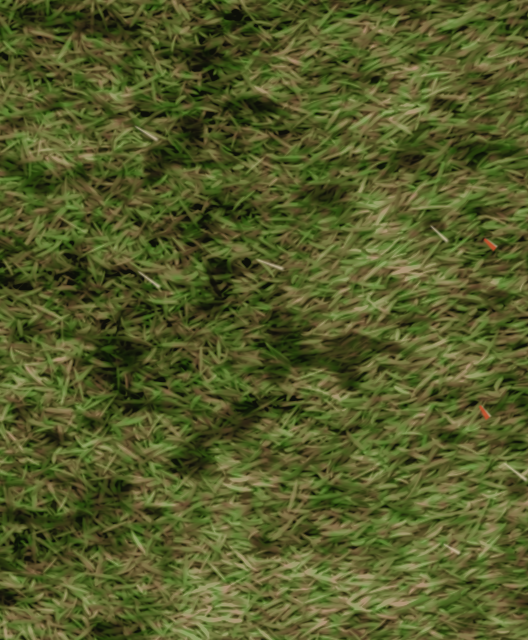
This texture is drawn by a WebGL 1 fragment shader. Its source:

```glsl
precision highp float;
// Draws a sunlit lawn of short, matted grass blades with dark gaps and a few dry straws.

uniform vec2 u_resolution;

const int LAYERS = 16;
const int STRAWS = 8;
const float CELL = 0.034;          // blade grid spacing, canvas heights
const float MIN_LENGTH = 0.010;    // half lengths of blades
const float MAX_LENGTH = 0.034;
const float BLADE_WIDTH = 0.0028;  // half width
const float SOFTNESS = 0.0026;
const float OPACITY = 0.85;
const float SHADOW = 0.27;
const float MEAN_TONE = 0.69;
const float TONE_SPREAD = 0.66;
const float PATCH_CONTRAST = 1.05;

const vec3 GAP = vec3(0.05, 0.06, 0.03);
const vec3 SHADE = vec3(0.20, 0.24, 0.07);
const vec3 GRASS = vec3(0.33, 0.365, 0.15);
const vec3 LIT = vec3(0.45, 0.49, 0.25);
const vec3 PALE = vec3(0.62, 0.62, 0.43);
const vec3 STRAW = vec3(0.80, 0.75, 0.64);
const vec3 DEAD_LEAF = vec3(0.80, 0.32, 0.18);
const vec3 WARM_SHIFT = vec3(0.070, -0.030, 0.040);

vec4 hash4(vec2 p) {
  vec4 q = fract(p.xyxy * vec4(0.1031, 0.1030, 0.0973, 0.1099));
  q += dot(q, q.wzxy + 33.33);
  return fract((q.xxyz + q.yzzw) * q.zywx);
}

float noise(vec2 p) {
  vec2 i = floor(p);
  vec2 f = fract(p);
  f = f * f * (3.0 - 2.0 * f);
  float low = mix(hash4(i).x, hash4(i + vec2(1.0, 0.0)).x, f.x);
  float high = mix(hash4(i + vec2(0.0, 1.0)).x, hash4(i + 1.0).x, f.x);
  return mix(low, high, f.y);
}

vec2 rotate(vec2 p, float angle) {
  float c = cos(angle);
  float s = sin(angle);
  return vec2(c * p.x + s * p.y, c * p.y - s * p.x);
}

// Patches of light and shade from wide areas down to single tufts.
float clump(vec2 p) {
  vec2 warped = p + 0.03 * vec2(noise(p * 19.0), noise(p * 19.0 + 57.0));
  return 0.30 * (noise(p * vec2(4.0, 6.0) + 3.7) - 0.5)
       + 0.34 * (noise(warped * vec2(13.0, 20.0) + 41.3) - 0.5)
       + 0.40 * (noise(rotate(warped, -0.15) * vec2(27.0, 48.0) + 23.9) - 0.5);
}

// Local lie of the grass: combed on the right, more tangled on the left.
float lie(vec2 p, vec4 rnd) {
  float spread = mix(1.8, 1.0, smoothstep(0.1, 0.7, p.x));
  float comb = 0.9 * (noise(p * 3.2 + 8.1) - 0.5) + 0.3 * (p.y - 0.55);
  return comb + spread * (rnd.x + rnd.y + rnd.z - 1.5) * 0.8;
}

// Paints one blade: state.x is the tone, state.y the warmth.
void paintBlade(inout vec2 state, vec2 p, vec2 centre, vec4 rnd, vec4 look, float patchTone) {
  float halfLength = mix(MIN_LENGTH, MAX_LENGTH, rnd.w);
  vec2 local = rotate(p - centre, lie(centre, look));
  float along = local.x / halfLength;
  float across = local.y + (rnd.z - 0.5) * 0.008 * along * along;
  float width = BLADE_WIDTH * mix(0.55, 1.4, look.w) * max(1.0 - 0.75 * along * along, 0.0);
  float ends = 1.0 - smoothstep(0.6, 1.0, abs(along));
  float shadow = ends * (1.0 - smoothstep(0.0, width + 0.005, abs(across + 0.003)));
  float body = ends * (1.0 - smoothstep(width - SOFTNESS, width + SOFTNESS, abs(across)));
  float tone = MEAN_TONE + TONE_SPREAD * (fract(rnd.z * 7.13 + look.y) - 0.5);
  tone += patchTone + 0.16 * along * (look.z - 0.5) + 18.0 * across;
  float warmth = fract(look.x * 11.7 + rnd.w) * 2.0 - 1.0;
  state.x *= 1.0 - SHADOW * shadow;
  state = mix(state, vec2(tone, warmth), body * OPACITY);
}

vec3 grassColour(float tone) {
  vec3 colour = mix(GAP, SHADE, smoothstep(0.0, 0.27, tone));
  colour = mix(colour, GRASS, smoothstep(0.20, 0.50, tone));
  colour = mix(colour, LIT, smoothstep(0.44, 0.75, tone));
  return mix(colour, PALE, smoothstep(0.72, 1.12, tone));
}

void main() {
  vec2 p = gl_FragCoord.xy / u_resolution.y;
  float aspect = u_resolution.x / u_resolution.y;
  float patchTone = PATCH_CONTRAST * clump(p) + 0.08 * (p.x - p.y + 0.1);

  // Matted blades, from the ground up.
  vec2 state = vec2(0.22 + patchTone, 0.0);
  for (int layer = 0; layer < LAYERS; layer++) {
    float id = float(layer);
    vec2 shift = hash4(vec2(id + 5.0, 91.0)).xy;
    vec2 base = floor(p / CELL + shift);
    for (int j = -1; j <= 1; j++) {
      for (int i = -1; i <= 1; i++) {
        vec2 cell = base + vec2(float(i), float(j));
        vec4 rnd = hash4(cell + id * vec2(37.0, 59.0) + 11.0);
        vec4 look = hash4(cell + id * vec2(71.0, 43.0) + 207.0);
        paintBlade(state, p, (cell + rnd.xy - shift) * CELL, rnd, look, patchTone);
      }
    }
  }

  // Fine mottling, deep gaps and uneven warmth.
  float mottle = noise(rotate(p, 0.15) * vec2(80.0, 150.0)) - 0.5;
  float gap = smoothstep(0.68, 0.90, noise(rotate(p, -0.1) * vec2(18.0, 31.0) + 73.0));
  float tone = (state.x + 0.14 * mottle) * (1.0 - 0.6 * gap);
  float warmth = 0.4 * state.y + 1.9 * (noise(p * vec2(65.0, 85.0) + 19.0) - 0.44);
  vec3 colour = grassColour(tone) + WARM_SHIFT * warmth * smoothstep(-0.1, 0.4, tone);

  // Dry straws and a couple of dead leaves.
  for (int k = 0; k < STRAWS; k++) {
    vec4 rnd = hash4(vec2(float(k) * 13.0 + 4.0, 317.0));
    float leaf = 1.0 - step(1.5, float(k));
    vec2 local = rotate(p - rnd.xy * vec2(aspect, 1.0), mix(-0.75, -0.15, rnd.z) - 0.4 * leaf);
    float along = local.x / mix(mix(0.016, 0.028, rnd.w), 0.014, leaf);
    float width = mix(0.0028, 0.0055, leaf) * (0.65 + 0.35 * along);
    float body = 1.0 - smoothstep(width - SOFTNESS, width + SOFTNESS, abs(local.y));
    body *= 1.0 - smoothstep(0.7, 1.0, abs(along));
    vec3 dry = mix(STRAW, mix(DEAD_LEAF, STRAW, smoothstep(0.0, 0.005, local.y)), leaf);
    colour = mix(colour, dry, body * 0.85);
  }
  gl_FragColor = vec4(clamp(colour, 0.0, 1.0), 1.0);
}
```
